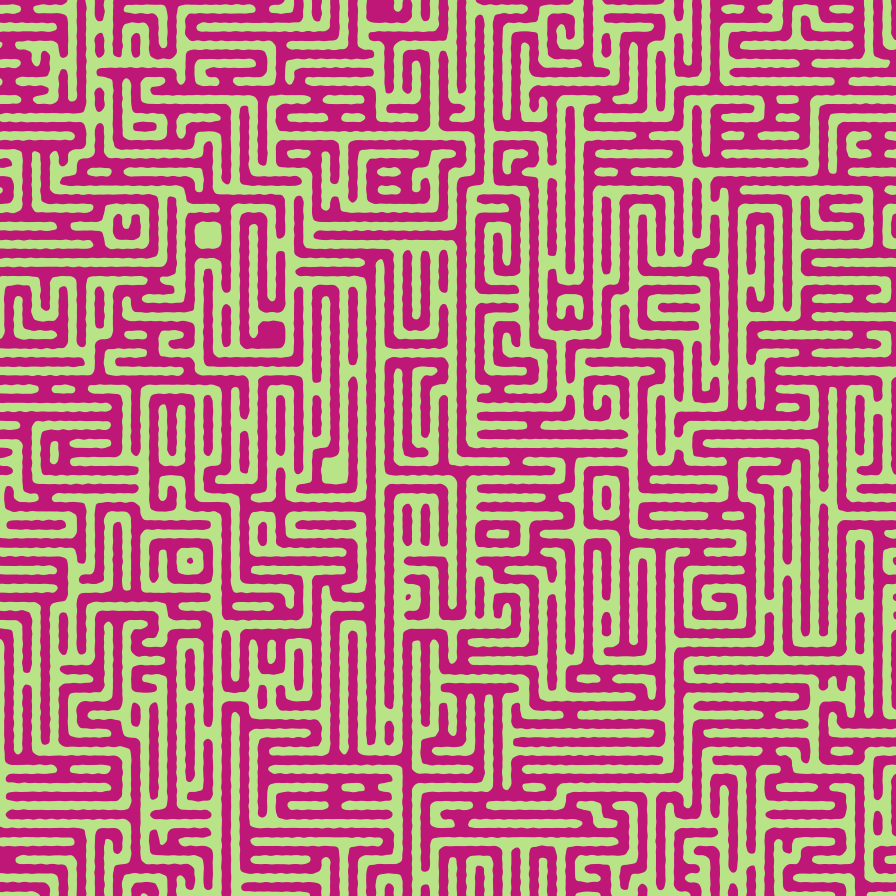
Write a WebGL 2 fragment shader that draws this pattern.

```glsl
#version 300 es
precision highp float;
// Two-colour labyrinth of rounded, interlocking corridors on a square lattice.
// Cellular noise picks a run direction per link, a majority vote tidies the
// joints, and a B-spline blur with a threshold rounds the corridors.

uniform vec2 u_resolution;
out vec4 fragColor;

const vec3 MAGENTA = vec3(0.75, 0.09, 0.47);
const vec3 GREEN = vec3(0.72, 0.89, 0.53);
const float CELLS = 99.0;          // corridor widths across the canvas
const float PATCH_SIZE = 5.5;      // spacing of direction patches, in cells
const vec2 STRETCH = vec2(0.65, 1.45); // distance scale along and across a run
const float FLIP_CHANCE = 0.12;    // links that ignore their patch
const float FILL_CHANCE = 0.75;    // isolated dots that get swallowed
const float WOBBLE = 0.13;         // unevenness of corridor edges
const float BIAS = 0.03;           // extra weight of magenta
const float EDGE_SOFTNESS = 0.65;  // half width of the edge, in pixels

vec3 hash3(vec2 p) {
    vec3 q = fract(p.xyx * vec3(0.1031, 0.1030, 0.0973));
    q += dot(q, q.yxz + 33.33);
    return fract((q.xxy + q.yzz) * q.zyx);
}

// +1 where corridors run vertically, -1 where they run horizontally
float runDirection(vec2 cell) {
    vec2 home = floor(cell / PATCH_SIZE);
    float nearest = 1e6, direction = 1.0;
    for (int j = -1; j <= 1; j++)
    for (int i = -1; i <= 1; i++) {
        vec2 site = home + vec2(i, j);
        vec3 h = hash3(site + 71.0);
        bool vertical = h.z < 0.5;
        vec2 d = cell - (site + h.xy) * PATCH_SIZE;
        d *= vertical ? STRETCH.yx : STRETCH;
        float dist = dot(d, d);
        if (dist < nearest) {
            nearest = dist;
            direction = vertical ? 1.0 : -1.0;
        }
    }
    return hash3(cell + 213.0).x < FLIP_CHANCE ? -direction : direction;
}

// Smooth maze field: positive is magenta, negative is green
float mazeField(vec2 p) {
    vec2 base = floor(p + 0.5);
    float cells[49]; // 7 by 7 neighbourhood around the base cell

    // Vertical links (odd column, even row) follow the direction patches
    for (int k = 0; k < 49; k++) {
        vec2 c = base + vec2(k % 7 - 3, k / 7 - 3);
        vec2 parity = mod(c, 2.0);
        cells[k] = parity.x > 0.5 && parity.y < 0.5 ? runDirection(c) : 0.0;
    }

    // Horizontal links (even column, odd row) oppose the majority around them
    for (int y = 1; y < 6; y++)
    for (int x = 1; x < 6; x++) {
        vec2 c = base + vec2(x - 3, y - 3);
        vec2 parity = mod(c, 2.0);
        if (parity.x < 0.5 && parity.y > 0.5) {
            int k = y * 7 + x;
            float vote = cells[k - 8] + cells[k - 6] + cells[k + 6] + cells[k + 8];
            float tieBreak = hash3(c + 157.0).y - 0.5;
            cells[k] = vote + tieBreak > 0.0 ? -1.0 : 1.0;
        }
    }

    // Quadratic B-spline weights
    vec2 f = p - base;
    vec2 low = 0.5 * (0.5 - f) * (0.5 - f);
    vec2 mid = 0.75 - f * f;
    vec2 high = 0.5 * (0.5 + f) * (0.5 + f);
    vec3 wx = vec3(low.x, mid.x, high.x);
    vec3 wy = vec3(low.y, mid.y, high.y);

    // Blend the links with the fixed nodes (odd-odd magenta, even-even green)
    float field = 0.0;
    for (int y = 0; y < 3; y++)
    for (int x = 0; x < 3; x++) {
        vec2 c = base + vec2(x - 1, y - 1);
        vec2 parity = mod(c, 2.0);
        int k = (y + 2) * 7 + x + 2;
        float value = cells[k];
        if (abs(parity.x - parity.y) < 0.5) {
            value = parity.x > 0.5 ? 1.0 : -1.0;
            float around = cells[k - 1] + cells[k + 1] + cells[k - 7] + cells[k + 7];
            bool isolated = around * value < -3.5;
            if (isolated && hash3(c + 331.0).z < FILL_CHANCE) value = -value;
        }
        field += value * wx[x] * wy[y];
    }
    return field;
}

// Layered sines that roughen the corridor edges
float edgeWobble(vec2 p) {
    return 0.6 * sin(4.7 * p.x + 1.3 * sin(1.1 * p.y)) * sin(4.3 * p.y + sin(0.9 * p.x))
         + 0.4 * sin(2.9 * p.x + 2.3 * p.y) * sin(3.1 * p.y - 2.1 * p.x);
}

void main() {
    vec2 p = gl_FragCoord.xy / min(u_resolution.x, u_resolution.y) * CELLS;
    float field = mazeField(p) + WOBBLE * edgeWobble(p) + BIAS;
    float slope = length(vec2(dFdx(field), dFdy(field)));
    float edge = max(EDGE_SOFTNESS * slope, 1e-4);
    fragColor = vec4(mix(GREEN, MAGENTA, smoothstep(-edge, edge, field)), 1.0);
}
```
